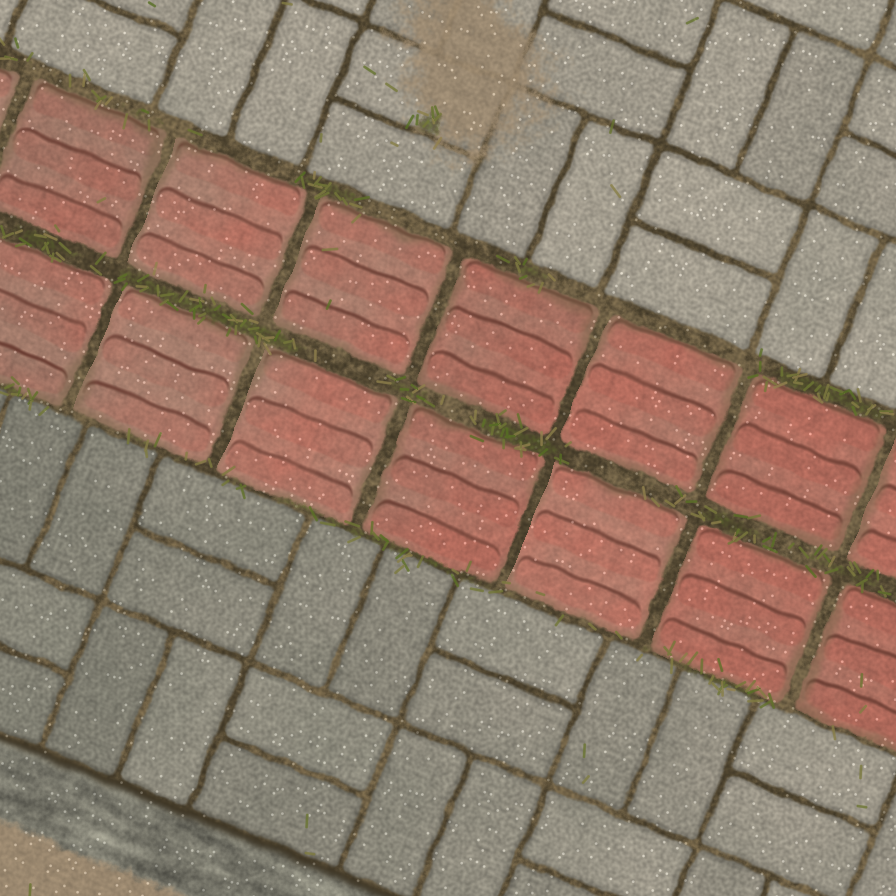
Write a WebGL 1 fragment shader that draws this texture.

```glsl
precision highp float;
// Slanted pavement: ribbed red tiles between basket-weave grey pavers, weedy joints and a kerb.
uniform vec2 u_resolution;

// Layout in canvas units, along and across the rows
const float TILT = 0.389;
const float MODULE = 0.1797;
const float JOINT = 0.0072;
const vec2 UPPER_ORIGIN = vec2(0.7435, 0.0495);
const vec2 LOWER_ORIGIN = vec2(0.5378, 0.398);
const vec2 TILE_PITCH = vec2(0.1737, 0.1755);
const vec2 TILE_HALF = vec2(0.0806, 0.0765);
const vec2 TILE_ORIGIN = vec2(0.068, 0.143);
const float ROW_SHIFT = 0.007;
const float SEAM = 0.232;
const float RIB_PITCH = 0.0545;
const vec2 RIB_HALF = vec2(0.0745, 0.0145);
const float KERB_TOP = 0.760;
const float KERB_END = 0.848;
const vec2 DRIFT_CENTRE = vec2(0.515, -0.125);
const vec2 TUFT_CENTRE = vec2(0.4975, -0.056);
const float BLADE_CELL = 0.0095;

const vec3 STONE = vec3(0.625, 0.60, 0.545);
const vec3 STONE_DARK = vec3(0.50, 0.495, 0.445);
const vec3 RED = vec3(0.725, 0.435, 0.375);
const vec3 RED_DUSTY = vec3(0.64, 0.485, 0.42);
const vec3 RIB_SHADOW = vec3(0.40, 0.22, 0.18);
const vec3 DIRT = vec3(0.30, 0.26, 0.18);
const vec3 DIRT_LIGHT = vec3(0.45, 0.39, 0.28);
const vec3 SAND = vec3(0.62, 0.545, 0.445);
const vec3 GRASS = vec3(0.33, 0.43, 0.13);
const vec3 STRAW = vec3(0.58, 0.51, 0.31);

float hash(vec2 p) { return fract(sin(dot(p, vec2(127.1, 311.7))) * 43758.5); }

vec2 gradient(vec2 p) { float a = 6.2832 * hash(p); return vec2(cos(a), sin(a)); }

float noise(vec2 p) {
  vec2 i = floor(p), f = fract(p), w = f * f * (3.0 - 2.0 * f), e = vec2(1, 0);
  float a = mix(dot(gradient(i), f), dot(gradient(i + e), f - e), w.x);
  float b = mix(dot(gradient(i + e.yx), f - e.yx), dot(gradient(i + 1.0), f - 1.0), w.x);
  return mix(a, b, w.y);
}

float fbm(vec2 p) {
  float sum = 0.0, amp = 0.6;
  for (int i = 0; i < 4; i++) { sum += amp * noise(p); p = p * 2.1 + 7.3; amp *= 0.55; }
  return sum;
}

float box(vec2 p, vec2 halfSize, float r) {
  vec2 d = abs(p) - halfSize + r;
  return length(max(d, 0.0)) + min(max(d.x, d.y), 0.0) - r;
}

float band(float x, float width) { return exp(-x * x / (width * width)); }

// Basket weave: edge distance and a random value per paver
vec2 paver(vec2 q, vec2 origin) {
  vec2 g = (q - origin) / MODULE, cell = floor(g), f = fract(g) - 0.5;
  if (mod(cell.x + cell.y, 2.0) > 0.5) f = f.yx;
  float id = hash(cell * 2.0 + step(0.0, f.x) * 0.7 + origin);
  f.x = abs(f.x) - 0.25;
  return vec2(box(f * MODULE, MODULE * vec2(0.25, 0.5) - JOINT * (0.4 + 0.2 * id), 0.006), id);
}

float ribMask(vec2 p, float soft) {
  float y = p.y + TILE_HALF.y, k = clamp(floor(y / RIB_PITCH), 0.0, 2.0);
  return 1.0 - smoothstep(-soft, soft, box(vec2(p.x, y - k * RIB_PITCH - 0.0195), RIB_HALF, 0.012));
}

// Weed density: along the seams, plus a lone tuft
float weeds(vec2 q) {
  float seam = max(band(q.y - SEAM, 0.011), 0.75 * band(q.y - 0.056, 0.011));
  seam = max(seam, 0.65 * band(q.y - LOWER_ORIGIN.y, 0.008));
  return max(seam * smoothstep(-0.25, 0.3, noise(q * 9.0 + 3.0)), 0.9 * band(length(q - TUFT_CENTRE), 0.016));
}

// Scattered blades: coverage and a random tint
vec2 blades(vec2 q, float aa) {
  vec2 result = vec2(0);
  for (int i = 0; i < 25; i++) {
    vec2 cell = floor(q / BLADE_CELL) + vec2(mod(float(i), 5.0), floor(float(i) / 5.0)) - 2.0;
    vec2 root = (cell + vec2(hash(cell + 5.1), hash(cell + 9.7))) * BLADE_CELL;
    vec2 dir = gradient(cell + 2.3) * BLADE_CELL * (0.7 + hash(cell + 4.4)), d = q - root;
    float t = clamp(dot(d, dir) / dot(dir, dir), 0.0, 1.0);
    float line = 1.0 - smoothstep(0.0006, 0.0012 + aa, length(d - dir * t));
    line *= step(hash(cell + 1.9), weeds(root));
    if (line > result.x) result = vec2(line, hash(cell + 6.6));
  }
  return result;
}

void main() {
  vec2 p = gl_FragCoord.xy / u_resolution;
  float aa = 1.0 / min(u_resolution.x, u_resolution.y), soft = aa + 0.001;
  float c = cos(TILT), s = sin(TILT);
  vec2 q = mat2(c, -s, s, c) * vec2(p.x, 1.0 - p.y);
  vec2 w = q + 0.004 * vec2(noise(q * 35.0), noise(q * 35.0 + 40.0));
  float blotch = fbm(q * 7.0), fine = fbm(q * 75.0), grain = noise(q * 230.0);
  vec3 col = mix(DIRT, DIRT_LIGHT, smoothstep(-0.3, 0.4, fine + blotch)) * (1.0 + 0.3 * grain);
  vec3 sand = SAND * (0.97 + 0.14 * fine + 0.1 * grain);

  bool lower = w.y > LOWER_ORIGIN.y;
  if (lower || w.y < UPPER_ORIGIN.y) {
    // Grey pavers, duller at lower left, with drifted sand
    vec2 pv = paver(w, lower ? LOWER_ORIGIN : UPPER_ORIGIN);
    float dull = (lower ? 0.95 - 0.75 * p.x : 0.1) + 0.5 * blotch;
    vec3 stone = mix(STONE, STONE_DARK, clamp(dull, 0.0, 1.0));
    stone *= 0.97 + 0.08 * pv.y + 0.14 * fine + 0.2 * grain;
    stone *= 1.0 - 0.16 * smoothstep(-0.008, 0.0, pv.x);
    col = mix(col, stone, 1.0 - smoothstep(-soft, soft, pv.x + 0.003 * fine));
    float drift = 1.0 - length((q - DRIFT_CENTRE) / vec2(0.12, 0.095)) + 0.9 * blotch + 0.5 * fine;
    col = mix(col, sand, 0.9 * smoothstep(0.0, 0.5, drift));
  } else {
    // Ribbed tiles, dustier toward the left
    float row = step(SEAM, w.y);
    vec2 t = w - TILE_ORIGIN - row * vec2(ROW_SHIFT, TILE_PITCH.y);
    float column = floor(t.x / TILE_PITCH.x), id = hash(vec2(column, row + 3.0));
    t.x -= column * TILE_PITCH.x + TILE_HALF.x;
    t += 0.004 * (vec2(id, hash(vec2(id, column))) - 0.5);
    float d = box(t, TILE_HALF, 0.008) + 0.005 * fine, rib = ribMask(t, soft);
    float shade = max(ribMask(t + vec2(0.001, 0.0045), soft) - rib, 0.0);
    float dust = 0.87 - 0.75 * p.x + 0.9 * blotch + 0.25 * id - 0.35 * rib;
    vec3 clay = mix(RED, RED_DUSTY, clamp(dust, 0.0, 1.0));
    clay *= 0.97 + 0.07 * id + 0.16 * fine + 0.1 * grain - 0.04 * rib;
    clay = mix(clay, RIB_SHADOW, shade * (0.72 + 0.4 * blotch));
    clay = mix(clay, DIRT_LIGHT, 0.45 * smoothstep(-0.012, 0.002, d + 0.02 * blotch));
    col = mix(col, clay, 1.0 - smoothstep(-soft, soft, d));
  }

  // Kerb with a dark seam, then bare sand
  float edge = w.y - KERB_TOP;
  vec3 kerb = STONE_DARK * (0.95 + 0.3 * fine + 0.15 * grain + 0.4 * noise(q * vec2(12, 70)));
  kerb = mix(kerb, sand, smoothstep(-0.006, 0.006, w.y - KERB_END + 0.01 * fine));
  col = mix(col, kerb, smoothstep(-soft, soft, edge));
  col = mix(col, DIRT * 0.8, 0.85 * band(edge, 0.006));

  // Pale specks, moss and blades
  vec2 cell = floor(q * 130.0);
  float speck = 1.0 - smoothstep(0.08, 0.3, length(fract(q * 130.0) - 0.3 - 0.4 * hash(cell + 0.5)));
  col += 0.2 * speck * step(0.88, hash(cell));
  float moss = smoothstep(0.35, 0.8, weeds(q) + 0.6 * fine);
  col = mix(col, mix(DIRT, GRASS, 0.4 + 0.6 * grain), 0.65 * moss);
  vec2 blade = blades(q, aa);
  col = mix(col, mix(GRASS, STRAW, blade.y), 0.8 * blade.x);
  gl_FragColor = vec4(clamp(col, 0.0, 1.0), 1.0);
}
```
